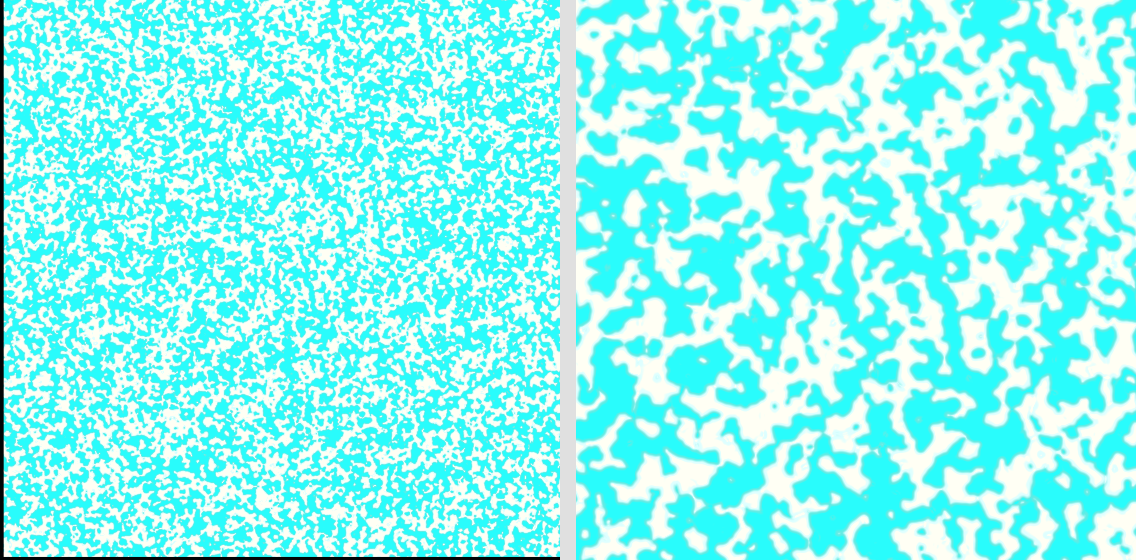
Left, the full canvas; right, a detail of the centre.
Give the GLSL for this texture, as a three.js fragment shader.

```glsl
// Draws cyan and ivory blotchy grain with a thin black edge at the left and bottom.
varying vec2 vUv;

const vec3 CYAN = vec3(0.16, 0.99, 0.99);
const vec3 TEAL = vec3(0.39, 0.92, 0.89);
const vec3 ICE = vec3(0.87, 1.0, 1.0);
const vec3 IVORY = vec3(1.0, 1.0, 0.955);
const vec3 BLACK = vec3(0.0, 0.02, 0.02);

const float GRAIN_CELLS = 185.0;
const float DETAIL_CELLS = 370.0;
const float DETAIL_WEIGHT = 0.25;
const vec2 BORDER = vec2(0.0065, 0.0055); // left, bottom
const float SOFTNESS = 0.001;

// Three random values from 0 to 1 for each cell
vec3 hash3(vec2 cell) {
  vec3 p = fract(cell.xyx * vec3(0.1031, 0.1030, 0.0973));
  p += dot(p, p.yxz + 33.33);
  return fract((p.xxy + p.yzz) * p.zyx);
}

// Cellular noise: signed round bumps with a faint opposite ring.
// Returns the value in x and its gradient in yz.
vec3 bumpNoise(vec2 uv, float cells, float seed) {
  const float ring = 0.45;
  vec2 p = uv * cells;
  vec2 base = floor(p);
  vec3 sum = vec3(0.0);
  for (int j = -2; j <= 2; j++) {
    for (int i = -2; i <= 2; i++) {
      vec2 cell = base + vec2(float(i), float(j));
      vec3 rnd = hash3(cell + seed);
      vec2 offset = p - cell - rnd.xy;
      float d2 = dot(offset, offset);
      float fade = max(0.0, 1.0 - 0.25 * d2);
      float hat = 1.0 - ring * d2;
      float value = fade * fade * fade * hat;
      float slope = -fade * fade * (0.75 * hat + ring * fade);
      sum += (2.0 * rnd.z - 1.0) * vec3(value, 2.0 * slope * offset * cells);
    }
  }
  return sum;
}

// Approximate signed distance to the blotch outline, positive in ivory
float blotchDistance(vec2 uv) {
  vec3 field = bumpNoise(uv, GRAIN_CELLS, 17.0)
             + DETAIL_WEIGHT * bumpNoise(uv, DETAIL_CELLS, 531.0);
  return field.x / max(length(field.yz), 0.25 * GRAIN_CELLS);
}

// Colour ramp across the outline, from cyan through a pale fringe to ivory
vec3 blotchColor(float d) {
  vec3 color = mix(CYAN, TEAL, smoothstep(-0.0018, -0.0004, d));
  color = mix(color, ICE, smoothstep(-0.0006, 0.0013, d));
  return mix(color, IVORY, smoothstep(0.0014, 0.0030, d));
}

// 1 inside the grain area, 0 on the black edge
float insideBorder(vec2 uv, vec2 border, float soft) {
  vec2 inside = smoothstep(border - soft, border + soft, uv);
  return inside.x * inside.y;
}

void main() {
  vec3 grain = blotchColor(blotchDistance(vUv));
  vec3 color = mix(BLACK, grain, insideBorder(vUv, BORDER, SOFTNESS));
  gl_FragColor = vec4(color, 1.0);
}
```
